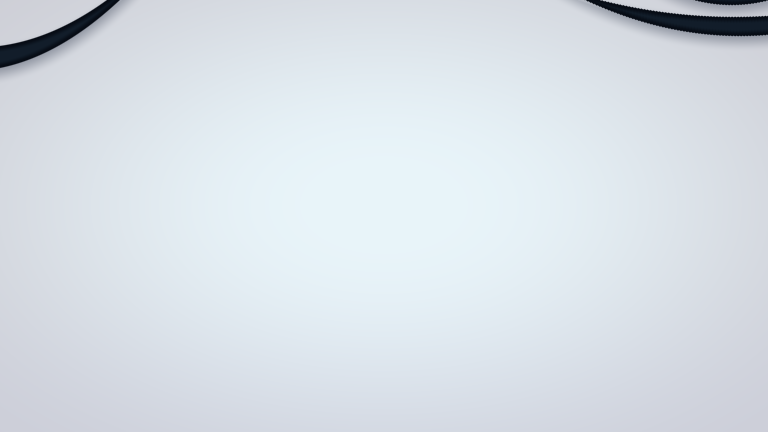
This background is drawn by a Shadertoy shader. Its source:

```glsl
const vec3 GLOW = vec3(0.910, 0.956, 0.976);
const vec3 RIM = vec3(0.805, 0.808, 0.838);
const vec3 SHADE = vec3(0.40, 0.43, 0.49);
const vec3 INK = vec3(0.025, 0.045, 0.080);
const vec3 SHEEN = vec3(0.070, 0.115, 0.165);

// Signed distance to a hanging parabola; arc holds centre x, depth, curvature.
// Depth is measured down from the top edge; positive lies below the curve.
float arcDistance(vec2 p, vec3 arc) {
    float dx = p.x - arc.x;
    float slope = 2.0 * arc.z * dx;
    return (p.y - arc.y + arc.z * dx * dx) / sqrt(1.0 + slope * slope);
}

// Negative inside the strip between two arcs.
float bandDistance(vec2 p, vec3 upper, vec3 lower) {
    return max(arcDistance(p, lower), -arcDistance(p, upper));
}

float coverage(float d, float softness) {
    return 1.0 - smoothstep(-softness, softness, d);
}

vec3 backdrop(vec2 uv) {
    float r = length((uv - vec2(0.5, 0.525)) / vec2(0.50, 0.52));
    vec3 colour = mix(GLOW, RIM, smoothstep(0.15, 1.5, r));
    // A cooler tint toward the floor
    return colour + vec3(-0.004, 0.0, 0.010) * (1.0 - smoothstep(0.0, 0.45, uv.y));
}

vec3 addRibbon(vec3 colour, vec2 p, vec3 upper, vec3 lower, float stitch, float pixel) {
    // Soft shadow, offset downward
    float shadowDistance = bandDistance(p - vec2(0.004, 0.014), upper, lower);
    colour = mix(colour, SHADE, 0.62 * coverage(shadowDistance, 0.024));

    // Stitched edge and a faint sheen along the middle
    float ripple = stitch * sin(p.x * 900.0);
    float d = bandDistance(p, upper, lower) + ripple;
    vec3 fabric = mix(INK, SHEEN, smoothstep(0.002, 0.016, -d));
    return mix(colour, fabric, coverage(d, pixel));
}

void mainImage(out vec4 fragColor, in vec2 fragCoord) {
    vec2 uv = fragCoord / iResolution.xy;
    vec2 p = vec2(uv.x * 16.0 / 9.0, 1.0 - uv.y);
    float pixel = 0.8 / iResolution.y;

    vec3 colour = backdrop(uv);

    // Left ribbon
    colour = addRibbon(colour, p, vec3(-0.056, 0.110, 1.194),
                       vec3(-0.076, 0.165, 1.320), 0.0, pixel);
    // Right ribbons: small inner loop, then the wide one
    colour = addRibbon(colour, p, vec3(1.694, -0.012, 1.0),
                       vec3(1.694, 0.0116, 1.5), 0.0006, pixel);
    colour = addRibbon(colour, p, vec3(1.701, 0.0393, 0.402),
                       vec3(1.713, 0.0833, 0.648), 0.0006, pixel);

    fragColor = vec4(colour, 1.0);
}
```
